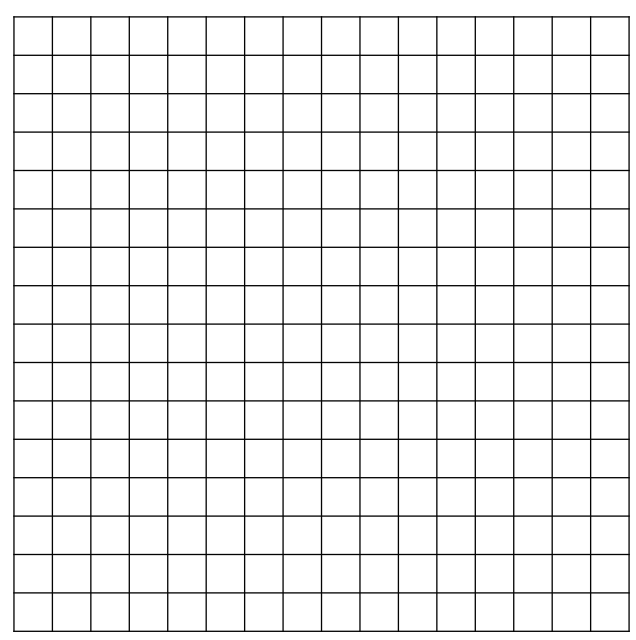
Reproduce this pattern procedurally as a Shadertoy shader.

```glsl
// Thin black square grid of 16 by 16 cells on white paper, set slightly off centre.
// Each pixel finds its nearest ruling per axis and takes the exact share of
// its width that the ruling covers, so thin lines stay even at any size.

const vec3 PAPER = vec3(1.0);
const vec3 INK = vec3(0.01);

// Lengths are fractions of the canvas height.
const float HALF_COUNT = 8.0;                 // cells on each side of the middle
const vec2 CELL = vec2(0.06007, 0.06);
const vec2 GRID_OFFSET = vec2(0.0055, -0.0064);
const float LINE_WIDTH = 0.00206;

// Share of a pixel at signed distance d covered by a band centred on zero.
vec2 bandCoverage(vec2 d, vec2 halfWidth, float pixel) {
    vec2 high = min(d + 0.5 * pixel, halfWidth);
    vec2 low = max(d - 0.5 * pixel, -halfWidth);
    return clamp((high - low) / pixel, 0.0, 1.0);
}

// Ink coverage of a finite grid centred on the origin.
float gridCoverage(vec2 p, vec2 cell, float halfCount, float lineWidth, float pixel) {
    // Nearest ruling on each axis, limited to the outer frame
    vec2 index = clamp(floor(p / cell + 0.5), -halfCount, halfCount);
    vec2 rulings = bandCoverage(p - index * cell, vec2(0.5 * lineWidth), pixel);

    // Rulings end flush with the frame
    vec2 extent = bandCoverage(p, halfCount * cell + 0.5 * lineWidth, pixel);
    vec2 strokes = rulings * extent.yx;

    // Union of the two directions
    return 1.0 - (1.0 - strokes.x) * (1.0 - strokes.y);
}

void mainImage(out vec4 fragColor, in vec2 fragCoord) {
    float pixel = 1.0 / iResolution.y;
    vec2 p = (fragCoord - 0.5 * iResolution.xy) * pixel - GRID_OFFSET;
    float ink = gridCoverage(p, CELL, HALF_COUNT, LINE_WIDTH, pixel);
    fragColor = vec4(mix(PAPER, INK, ink), 1.0);
}
```
